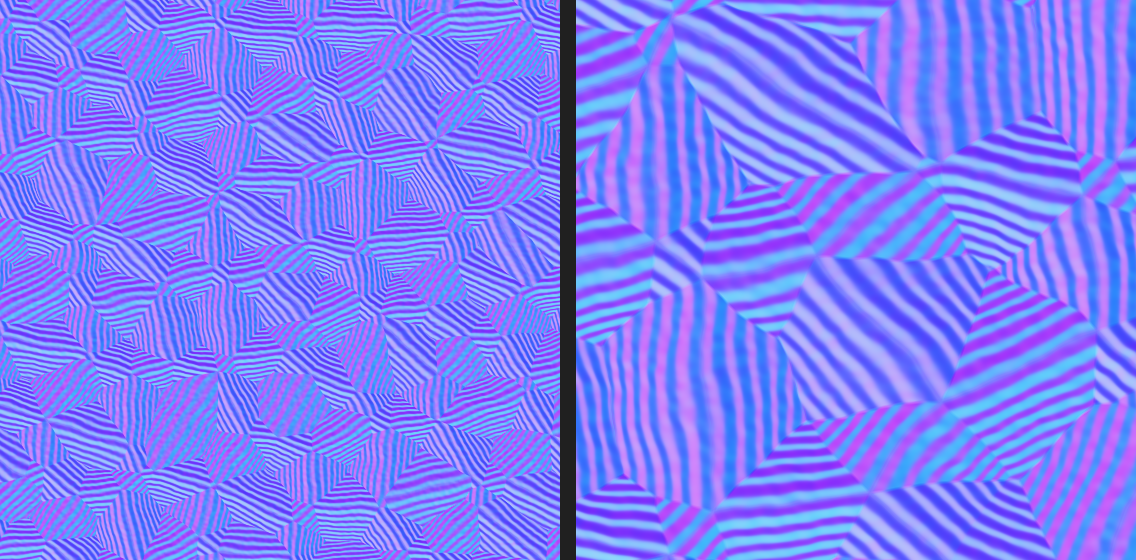
Left: the whole. Right: its middle third, enlarged.
Give the GLSL for this texture map, as a Shadertoy shader.

```glsl
const vec2 CELLS = vec2(7.6, 8.4);
const float TAU = 6.2831853;

vec2 hash22(vec2 p) {
    vec3 q = fract(vec3(p.xyx) * vec3(0.1031, 0.1030, 0.0973));
    q += dot(q, q.yzx + 33.33);
    return fract((q.xx + q.yz) * q.zy);
}

float cornerSlope(vec2 cell, vec2 offset) {
    return dot(hash22(cell) * 2.0 - 1.0, offset);
}

float gradientNoise(vec2 p) {
    vec2 i = floor(p), f = fract(p);
    vec2 u = f * f * f * (f * (f * 6.0 - 15.0) + 10.0);
    vec2 e = vec2(1.0, 0.0);
    float low = mix(cornerSlope(i, f), cornerSlope(i + e, f - e), u.x);
    float high = mix(cornerSlope(i + e.yx, f - e.yx), cornerSlope(i + 1.0, f - 1.0), u.x);
    return mix(low, high, u.y);
}

vec2 warp(vec2 p, float frequency, float amount) {
    vec2 q = p * frequency;
    return p + amount * vec2(gradientNoise(q + 17.3), gradientNoise(q + 61.7));
}

vec2 seedPoint(vec2 cell, float jitter) {
    return cell + 0.5 + jitter * (hash22(cell + 40.0) - 0.5);
}

// Distance to the cell border; close neighbours get gentler facets
float borderDistance(vec2 p, float jitter, float gentleness) {
    vec2 base = floor(p), home = base, homeSeed = p;
    float nearest = 1e3;
    for (int y = -1; y <= 1; y++)
    for (int x = -1; x <= 1; x++) {
        vec2 cell = base + vec2(x, y);
        vec2 seed = seedPoint(cell, jitter);
        float d = dot(seed - p, seed - p);
        if (d < nearest) { nearest = d; home = cell; homeSeed = seed; }
    }
    float border = 1e3;
    for (int y = -2; y <= 2; y++)
    for (int x = -2; x <= 2; x++) {
        if (x == 0 && y == 0) continue;
        vec2 seed = seedPoint(home + vec2(x, y), jitter);
        vec2 across = seed - homeSeed;
        float span = length(across);
        float d = dot(0.5 * (seed + homeSeed) - p, across) / span;
        border = min(border, d * pow(span, gentleness));
    }
    return border;
}

// Pyramids carrying rings that tighten from the broad border ridge inwards
float relief(vec2 uv) {
    vec2 p = uv * CELLS + 5.0;
    vec2 q = warp(warp(p, 2.3, 0.07), 11.0, 0.012);
    float depth = borderDistance(q, 0.82, 0.3);
    float rings = cos(TAU * depth * (7.5 + 10.0 * depth)) / (1.0 + 2.6 * depth);
    return 0.025 * rings + 0.28 * depth + 0.006 * gradientNoise(p * 15.0);
}

vec2 reliefSlope(vec2 uv, float reach) {
    vec2 e = vec2(reach, 0.0);
    vec2 rise = vec2(relief(uv + e) - relief(uv - e),
                     relief(uv + e.yx) - relief(uv - e.yx));
    return rise / (2.0 * reach * 8.0);
}

// Tilt to colour: right is red, up is green
vec3 tiltColour(vec2 slope, float strength) {
    vec2 tilt = -strength * slope / sqrt(1.0 + dot(slope, slope));
    return vec3(0.5 + tilt, 1.0 - 0.16 * dot(tilt, tilt));
}

void mainImage(out vec4 fragColor, in vec2 fragCoord) {
    vec2 uv = fragCoord / iResolution.y;
    vec2 slope = reliefSlope(uv, 0.0012);
    fragColor = vec4(tiltColour(slope, 0.38), 1.0);
}
```
